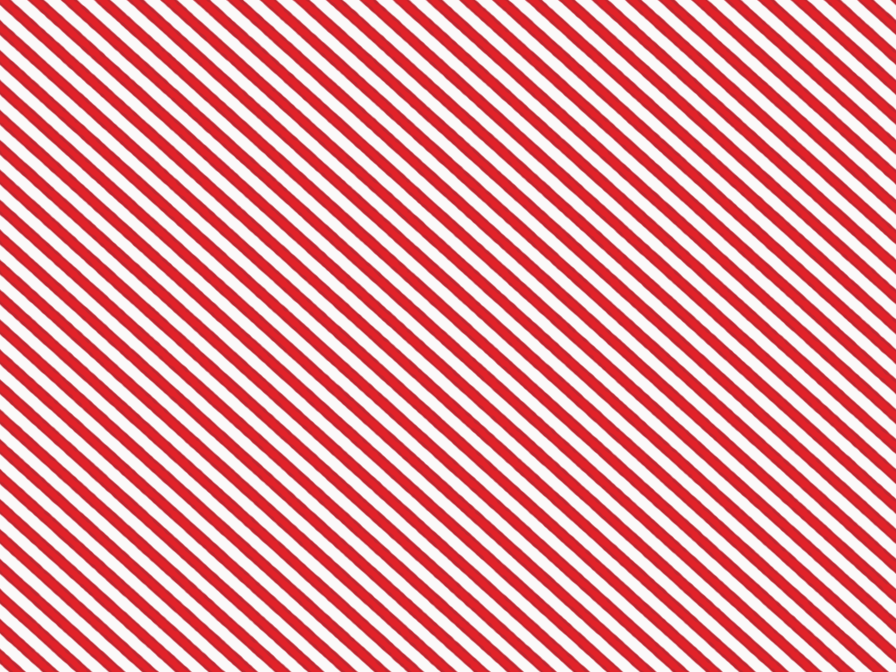
Write a WebGL 1 fragment shader that draws this pattern.

```glsl
precision highp float;

uniform vec2 u_resolution;

const vec3 PAPER = vec3(0.985, 0.975, 0.975);
const vec3 RED = vec3(0.885, 0.135, 0.16);
const vec3 DARK_RED = vec3(0.75, 0.145, 0.185);

// Stripe repeats per canvas height, along x and y
const vec2 STRIPE_FREQUENCY = vec2(20.25, 22.45);
const float STRIPE_PHASE = 0.08;
const float STRIPE_HALF_WIDTH = 0.25;
const float EDGE_SOFTNESS = 0.05;
const float GRAIN_FREQUENCY = 170.0;

float hash(vec2 cell) {
  vec3 q = fract(vec3(cell.xyx) * 0.1031);
  q += dot(q, q.yzx + 33.33);
  return fract((q.x + q.y) * q.z);
}

float valueNoise(vec2 p) {
  vec2 cell = floor(p);
  vec2 f = fract(p);
  f = f * f * (3.0 - 2.0 * f);
  float low = mix(hash(cell), hash(cell + vec2(1.0, 0.0)), f.x);
  float high = mix(hash(cell + vec2(0.0, 1.0)), hash(cell + vec2(1.0, 1.0)), f.x);
  return mix(low, high, f.y);
}

// Distance to the nearest stripe centre, in stripe periods
float stripeDistance(vec2 p, vec2 frequency, float phase) {
  float t = dot(p, frequency) - phase;
  return abs(fract(t + 0.5) - 0.5);
}

// Bright core with darker, slightly mottled sides
vec3 inkColor(float dist, float grain) {
  float side = smoothstep(0.09, 0.18, dist + 0.06 * grain);
  return mix(RED, DARK_RED, side);
}

void main() {
  // Height units measured from the upper left corner
  vec2 p = (gl_FragCoord.xy - vec2(0.0, u_resolution.y)) / u_resolution.y;
  float grain = valueNoise(p * GRAIN_FREQUENCY + 300.0) - 0.5;

  float dist = stripeDistance(p, STRIPE_FREQUENCY, STRIPE_PHASE);
  float pixel = length(STRIPE_FREQUENCY) / u_resolution.y;
  float softness = max(EDGE_SOFTNESS, 0.6 * pixel);

  // Faintly worn stripe edge
  float edge = STRIPE_HALF_WIDTH + 0.02 * grain;
  float paperCover = smoothstep(edge - softness, edge + softness, dist);

  vec3 color = mix(inkColor(dist, grain), PAPER, paperCover);
  gl_FragColor = vec4(color, 1.0);
}
```
